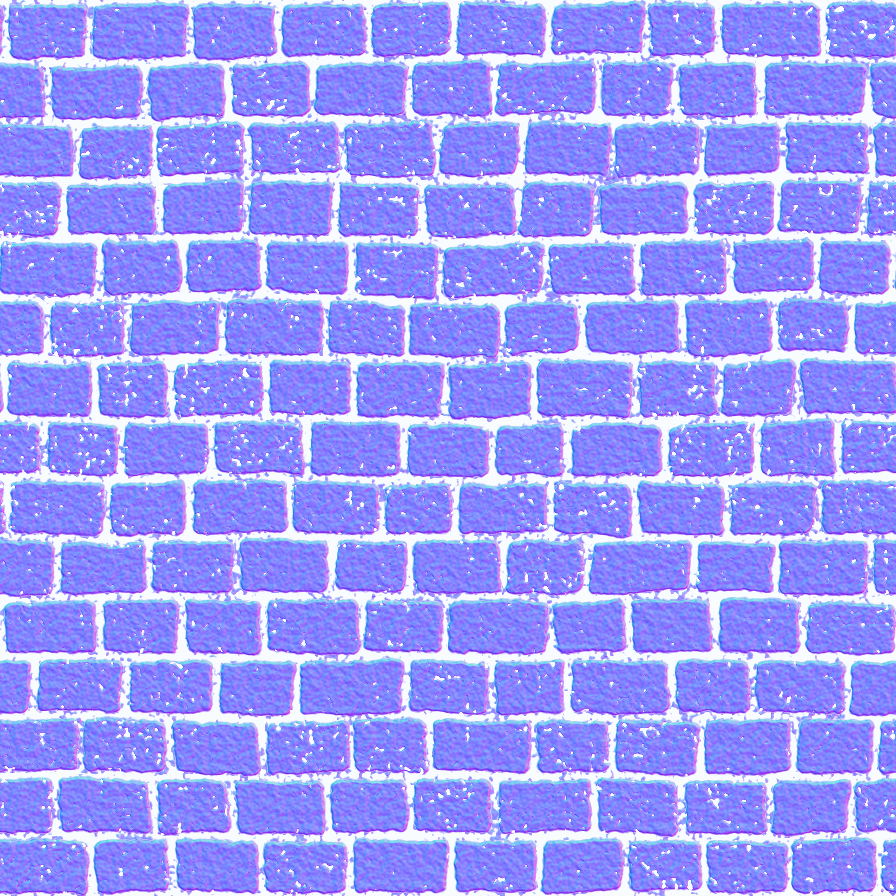
A WebGL 2 fragment shader for this texture map:

```glsl
#version 300 es
precision highp float;
// Tangent-space normal map of a rough brick wall: 15 courses of 10 bricks.
// A height field of jittered rounded boxes plus gradient noise is differenced
// into normals; mortar and chipped pits are left white, with crumbs in the joints.

uniform vec2 u_resolution;
out vec4 fragColor;

vec2 hash2(vec2 p) {
  vec3 q = fract(p.xyx * vec3(0.1031, 0.1030, 0.0973));
  q += dot(q, q.yzx + 33.33);
  return fract((q.xx + q.yz) * q.zy);
}

float corner(vec2 cell, vec2 offset, float freq) {
  float angle = 6.2832 * hash2(mod(cell, freq) + freq * 1.7).x;
  return dot(vec2(cos(angle), sin(angle)), offset);
}

// Gradient noise that tiles over the unit square for whole frequencies.
float gnoise(vec2 p, float freq) {
  vec2 i = floor(p * freq), f = p * freq - i;
  vec2 w = f * f * f * (f * (f * 6.0 - 15.0) + 10.0);
  vec2 e = vec2(1.0, 0.0);
  return mix(mix(corner(i, f, freq), corner(i + e, f - e, freq), w.x),
             mix(corner(i + e.yx, f - e.yx, freq), corner(i + 1.0, f - 1.0, freq), w.x), w.y);
}

// Position of a vertical joint, in brick widths.
float joint(float id, float row) {
  return id + 0.24 * (hash2(vec2(mod(id, 10.0), row + 31.0)).x - 0.5);
}

// x: signed distance to the brick outline, y: wear of that brick.
vec2 brick(vec2 p) {
  p.y += 0.006 * gnoise(p, 5.0) + 0.003 * gnoise(p, 14.0);
  float course = floor(p.y * 15.0), row = mod(course, 15.0);
  float shift = 0.5 * mod(row, 2.0) + 0.36 * (hash2(vec2(row, 7.0)).x - 0.5);
  float u = p.x * 10.0 - shift, id = floor(u);
  if (u < joint(id, row)) id -= 1.0;
  else if (u > joint(id + 1.0, row)) id += 1.0;
  float left = joint(id, row), right = joint(id + 1.0, row);
  vec2 seed = vec2(mod(id, 10.0), row);
  vec2 size = hash2(seed + 53.0), tilt = hash2(seed + 97.0) - 0.5;

  // Slightly skewed rounded box with a ragged outline
  vec2 q = vec2((u - 0.5 * (left + right)) / 10.0, p.y - (course + 0.5) / 15.0);
  q += q.yx * tilt * vec2(0.14, 0.05);
  vec2 halfSize = vec2((right - left) / 20.0, 1.0 / 30.0) - vec2(0.0030, 0.0034) - 0.0015 * size;
  vec2 b = abs(q) - halfSize + 0.008;
  float d = length(max(b, 0.0)) + min(max(b.x, b.y), 0.0) - 0.008;
  d += 0.0034 * gnoise(p, 37.0) + 0.0022 * gnoise(p, 113.0) + 0.0010 * gnoise(p, 211.0);
  return vec2(d, hash2(seed + 11.0).y);
}

// x: height, y: how solid the surface is (0 is bare mortar).
vec2 relief(vec2 p) {
  vec2 stone = brick(p);
  float d = stone.x;

  // Small chips cluster in patches on the more worn bricks
  float chip = gnoise(p, 137.0) + 0.5 * gnoise(p, 229.0) + 0.6 * gnoise(p, 47.0);
  float limit = mix(0.74, 0.46, stone.y) + 0.25 * gnoise(p, 19.0);
  float pit = smoothstep(limit - 0.10, limit + 0.10, chip);

  // Crumbs lie in patches, mostly against the bricks
  float grain = gnoise(p, 163.0) + 0.5 * gnoise(p, 83.0) + 0.4 * gnoise(p, 241.0);
  float crumbLimit = 0.14 + 55.0 * max(d, 0.0) + 0.7 * gnoise(p, 17.0);
  float crumb = smoothstep(crumbLimit - 0.08, crumbLimit + 0.16, grain);
  crumb *= 0.85 * smoothstep(-0.001, 0.001, d);

  float height = -0.0027 * smoothstep(-0.0034, 0.0012, d);
  height -= 0.0008 * smoothstep(limit - 0.25, limit + 0.05, chip);
  height += 0.0007 * crumb;
  height += 0.0009 * gnoise(p, 139.0) + 0.0008 * gnoise(p, 67.0) + 0.0005 * gnoise(p, 251.0);
  float face = 1.0 - smoothstep(-0.0012, 0.0012, d);
  return vec2(height, max(face * (1.0 - pit), crumb));
}

void main() {
  vec2 p = gl_FragCoord.xy / u_resolution;
  vec2 e = vec2(0.0012, 0.0);
  vec2 here = relief(p);
  vec2 slope = vec2(relief(p + e).x, relief(p + e.yx).x) - here.x;
  vec3 normal = normalize(vec3(-slope / e.x, 1.0));

  // Encode the normal, keeping blue bright on steep rims
  vec3 stoneColor = 0.5 + 0.5 * normal;
  stoneColor.b = mix(stoneColor.b, 1.0, 0.45);
  stoneColor.rg += vec2(0.015, 0.010);
  vec3 mortarColor = vec3(0.975, 0.99, 1.0);
  fragColor = vec4(mix(mortarColor, stoneColor, here.y), 1.0);
}
```
